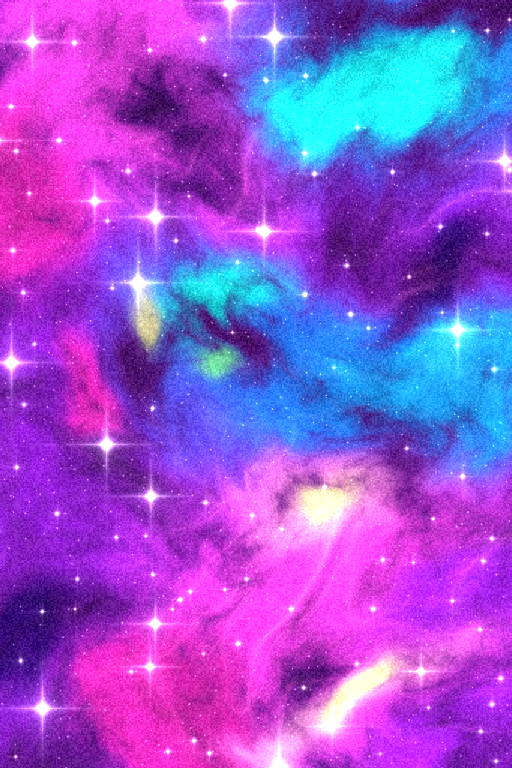
Write a Shadertoy shader that draws this background.

```glsl
// Draws a vivid magenta, violet and blue nebula with glowing clouds and flaring stars.

mat2 turn(float angle) {
    float c = cos(angle), s = sin(angle);
    return mat2(c, s, -s, c);
}

vec2 hash2(vec2 p) {
    vec3 a = fract(p.xyx * vec3(0.1031, 0.1030, 0.0973));
    a += dot(a, a.yzx + 33.33);
    return fract((a.xx + a.yz) * a.zy);
}

// Soft cellular noise, roughly centred on zero
float cellNoise(vec2 p) {
    vec2 cell = floor(p), f = fract(p);
    float sum = 0.0;
    for (int y = -1; y <= 1; y++)
    for (int x = -1; x <= 1; x++) {
        vec2 o = vec2(x, y);
        vec2 d = o + hash2(cell + o + 100.0) - f;
        sum += exp(-8.0 * dot(d, d));
    }
    return 0.4 + 0.25 * log(sum + 0.001);
}

float clouds(vec2 p) {
    float sum = 0.0, weight = 0.55;
    for (int i = 0; i < 6; i++) {
        sum += weight * cellNoise(p);
        p = p * turn(0.7) * 2.03 + 7.3;
        weight *= 0.58;
    }
    return sum;
}

// Layered sines bend the plane
vec2 swirl(vec2 p) {
    float freq = 9.0;
    for (int i = 0; i < 5; i++) {
        p += 0.3 * sin(p.yx * freq + vec2(1.3, 4.1) * float(i + 1)) / freq;
        p = p * turn(0.5);
        freq *= 1.9;
    }
    return p * turn(-2.5);
}

// Thin glowing threads
float strands(vec2 p) {
    float sum = 0.0, weight = 0.6;
    for (int i = 0; i < 4; i++) {
        p = p * turn(0.9) * 1.8 + sin(p.yx * 1.4);
        sum += weight * pow(1.0 - abs(sin(p.x + sin(p.y))), 6.0);
        weight *= 0.6;
    }
    return sum;
}

float glow(vec2 p, vec2 center, vec2 radius, float tilt) {
    vec2 q = (p - center) * turn(tilt) / radius;
    return exp(-dot(q, q));
}

vec3 paint(vec3 color, vec2 p, vec2 center, vec2 radius, float tilt, vec3 tint, float puff) {
    float g = glow(p, center, radius, tilt) * (1.0 + 1.3 * puff);
    return mix(color, tint, smoothstep(0.08, 0.85, g));
}

// Scattered stars: white core, tinted halo, optional cross flare
vec3 stars(vec2 p, float count, float chance, float size, float flare) {
    vec3 light = vec3(0.0);
    vec2 cell = floor(p * count);
    for (int y = -1; y <= 1; y++)
    for (int x = -1; x <= 1; x++) {
        vec2 id = cell + vec2(x, y) + count;
        vec2 kind = hash2(id + 57.0);
        vec2 d = p - (id - count + hash2(id)) / count;
        float s = max(size * mix(0.5, 1.0, kind.y), 0.5 / iResolution.y);
        vec2 a = abs(d) / s;
        float core = exp(-dot(a, a));
        float cross = exp(-a.x / 4.0 - a.y / 0.35) + exp(-a.y / 4.0 - a.x / 0.35);
        float halo = 0.55 * exp(-length(a) / 2.2);
        vec3 tint = mix(vec3(1.0, 0.65, 0.5), vec3(0.75, 0.8, 1.0), kind.y);
        light += step(kind.x, chance) * (core + flare * (cross + halo * tint));
    }
    return light;
}

void mainImage(out vec4 fragColor, in vec2 fragCoord) {
    vec2 p = fragCoord / iResolution.y;
    p.x += 0.3333 - 0.5 * iResolution.x / iResolution.y;
    vec2 q = swirl(p);
    float n = clouds(q * 7.0);
    vec3 pink = vec3(0.92, 0.24, 0.90), blue = vec3(0.16, 0.45, 0.96);
    vec3 cyan = vec3(0.10, 0.90, 0.92), blush = vec3(0.99, 0.58, 0.92);
    vec3 crimson = vec3(0.80, 0.14, 0.66), night = vec3(0.18, 0.03, 0.42);
    vec3 violet = vec3(0.64, 0.13, 0.92), cream = vec3(1.0, 0.93, 0.74);

    // Broad colour regions
    vec3 c = vec3(0.50, 0.11, 0.74);
    c = paint(c, q, vec2(0.16, 0.88), vec2(0.23, 0.17), -0.4, pink, n);
    c = paint(c, q, vec2(0.02, 0.72), vec2(0.12, 0.12), 0.0, crimson, n);
    c = paint(c, q, vec2(0.43, 0.23), vec2(0.25, 0.22), 0.0, pink, n);
    c = paint(c, q, vec2(0.26, 0.07), vec2(0.13, 0.13), -0.5, crimson, n);
    c = paint(c, q, vec2(0.62, 0.24), vec2(0.11, 0.06), 0.3, violet, n);
    c = paint(c, q, vec2(0.62, 0.04), vec2(0.11, 0.05), 0.3, violet, n);
    c = paint(c, q, vec2(0.53, 0.93), vec2(0.23, 0.15), -0.2, blue, n);
    c = paint(c, q, vec2(0.50, 0.90), vec2(0.14, 0.09), -0.2, cyan, n);
    c = paint(c, q, vec2(0.25, 0.52), vec2(0.13, 0.12), 0.4, vec3(0.38, 0.29, 0.93), n);
    c = paint(c, q, vec2(0.47, 0.53), vec2(0.25, 0.12), -0.25, blue, n);
    c = paint(c, q, vec2(0.55, 0.51), vec2(0.15, 0.08), -0.2, vec3(0.11, 0.63, 0.96), n);
    c = paint(c, q, vec2(0.61, 0.65), vec2(0.09, 0.035), 0.3, night, n);
    c = paint(c, q, vec2(0.03, 0.13), vec2(0.08, 0.06), 0.0, night, n);
    c = paint(c, q, vec2(0.10, 0.47), vec2(0.04, 0.07), 0.2, crimson * 1.15, n);

    // Bright cloud hearts
    c = paint(c, q, vec2(0.29, 0.60), vec2(0.11, 0.045), 0.6, cyan, n);
    c = paint(c, q, vec2(0.20, 0.56), vec2(0.025, 0.045), -0.3, vec3(0.85, 0.82, 0.62), n);
    c = paint(c, q, vec2(0.29, 0.54), vec2(0.035, 0.025), 0.5, vec3(0.45, 0.90, 0.66), n);
    c = paint(c, q, vec2(0.39, 0.36), vec2(0.11, 0.055), 0.2, blush, n);
    c = paint(c, q, vec2(0.48, 0.11), vec2(0.14, 0.035), 0.35, blush, n);
    c = paint(c, q, vec2(0.39, 0.36), vec2(0.045, 0.03), 0.3, cream, n);
    c = paint(c, q, vec2(0.50, 0.115), vec2(0.05, 0.02), 0.6, cream, n);

    // Shading, threads, grain
    c *= 1.0 + 0.65 * n;
    float lit = glow(p, vec2(0.40, 0.24), vec2(0.26, 0.20), 0.0)
        + glow(p, vec2(0.30, 0.77), vec2(0.24, 0.05), -0.2)
        + glow(p, vec2(0.57, 0.70), vec2(0.10, 0.04), 1.0);
    c += 0.38 * strands(q * 8.0) * (0.12 + lit) * vec3(1.0, 0.55, 0.6);
    c += 0.14 * (hash2(floor(p * 512.0)).x - 0.5);

    // Stars from dust to flares
    c += 0.45 * stars(p, 62.0, 0.35, 0.0013, 0.0);
    c += 0.85 * stars(p, 22.0, 0.22, 0.0032, 0.25);
    c += stars(p, 6.0, 0.75, 0.0075, 0.8);
    fragColor = vec4(clamp(c, 0.0, 1.0), 1.0);
}
```
